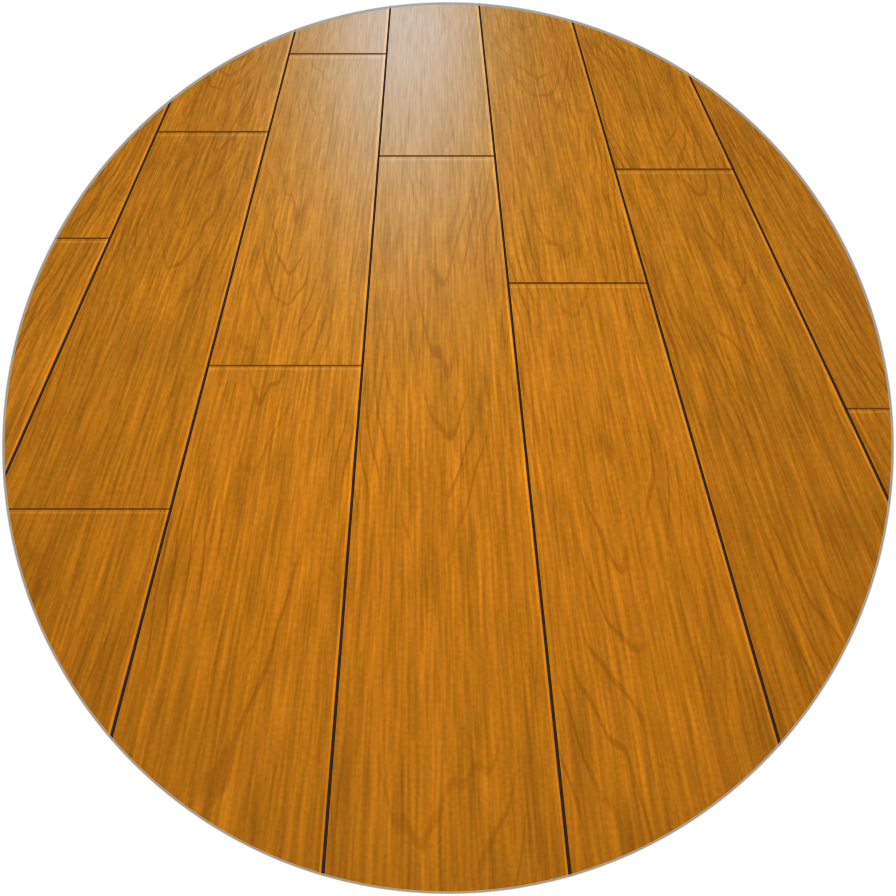
Give the GLSL for this texture, as a Shadertoy shader.

```glsl
#define VANISH vec2(0.478, 1.536)
#define PLANK_WIDTH 0.1825
#define PLANK_SHIFT 0.0134
#define DISC_RADIUS 0.4975
#define WOOD vec3(0.715, 0.435, 0.085)
#define GRAIN_DARK vec3(0.47, 0.25, 0.04)
#define SEAM_DARK vec3(0.17, 0.13, 0.11)
#define GLARE_COLOR vec3(0.83, 0.78, 0.74)
#define GRAIN_STRENGTH 0.22
#define RING_STRENGTH 0.30
#define GLARE_STRENGTH 0.88

// Heights of the end joints for each plank, left to right; -1 means none
const vec2 JOINTS[7] = vec2[7](
    vec2(0.734, -1.0), vec2(0.853, 0.432), vec2(0.940, 0.592),
    vec2(0.826, -1.0), vec2(0.684, -1.0), vec2(0.811, -1.0),
    vec2(0.544, -1.0));

vec2 hash2(vec2 cell) {
    vec3 q = fract(cell.xyx * vec3(0.1031, 0.1030, 0.0973));
    q += dot(q, q.yzx + 33.33);
    return fract((q.xx + q.yz) * q.zy);
}

float cornerSlope(vec2 cell, vec2 offset) {
    return dot(hash2(cell) * 2.0 - 1.0, offset);
}

float gradientNoise(vec2 p) {
    vec2 i = floor(p), f = p - i;
    vec2 w = f * f * f * (f * (f * 6.0 - 15.0) + 10.0);
    vec2 e = vec2(1.0, 0.0);
    return mix(mix(cornerSlope(i, f), cornerSlope(i + e, f - e), w.x),
               mix(cornerSlope(i + e.yx, f - e.yx), cornerSlope(i + 1.0, f - 1.0), w.x), w.y);
}

float lineMask(float dist, float halfWidth, float px) {
    return 1.0 - smoothstep(halfWidth - 0.6 * px, halfWidth + 0.6 * px, abs(dist));
}

// Fine streaks running along the plank
float grainStreaks(vec2 floorPos) {
    return gradientNoise(floorPos * vec2(38.0, 13.0))
         + 0.7 * gradientNoise(floorPos * vec2(70.0, 30.0) + 9.0)
         + 0.6 * gradientNoise(floorPos * vec2(9.0, 4.0) + 31.0);
}

// Nested arches of growth rings, bent by noise
float growthRings(float across, float depth, vec2 seed) {
    vec2 q = vec2(across, depth);
    float bend = across - 0.5 + 0.3 * (seed.x - 0.5);
    float field = depth * 13.0 - bend * bend * 20.0 + seed.y * 7.0
                + 1.8 * gradientNoise(q * vec2(3.0, 5.0) + seed * 40.0)
                + 0.35 * gradientNoise(q * vec2(12.0, 22.0) + seed * 70.0);
    float band = abs(fract(field) - 0.5);
    float soft = max(fwidth(field), 0.05);
    float patches = smoothstep(-0.15, 0.3, gradientNoise(q * vec2(3.0, 7.0) + seed * 90.0));
    return (1.0 - smoothstep(0.03, 0.05 + soft, band)) * patches;
}

void mainImage(out vec4 fragColor, in vec2 fragCoord) {
    vec2 p = fragCoord / iResolution.xy;
    float px = 1.0 / iResolution.y;

    // Perspective floor: u counts planks, depth runs along them
    float drop = VANISH.y - p.y;
    float slope = (p.x - VANISH.x) / drop;
    float u = (slope - PLANK_SHIFT) / PLANK_WIDTH + 0.5;
    float depth = 1.0 / drop;
    float plank = clamp(floor(u), -3.0, 3.0);
    vec2 joints = JOINTS[int(plank) + 3];
    float board = dot(step(joints, vec2(p.y)), vec2(1.0));
    vec2 seed = hash2(vec2(plank + 17.0, board + 5.0));

    // Wood with shade, streaks and rings
    float radius = length(p - 0.5);
    vec3 color = WOOD * (0.97 + 0.07 * seed.x);
    color *= 1.04 - 0.5 * radius * radius;
    color += vec3(0.02, 0.025, 0.025) * smoothstep(0.3, 0.8, p.y);
    float streaks = grainStreaks(vec2(u, depth) + seed * 20.0);
    color *= 1.0 + GRAIN_STRENGTH * streaks;
    color *= 1.0 + 0.08 * gradientNoise(p * 190.0);
    float rings = growthRings(u - plank, depth, seed);
    color = mix(color, GRAIN_DARK, RING_STRENGTH * rings);

    // Window glare from the far end, weaker on the right-hand planks
    vec2 g = (p - vec2(0.452, 1.0)) / vec2(0.13, 0.26);
    float glare = GLARE_STRENGTH * exp(-dot(g, g));
    glare *= plank > 0.5 ? 0.62 : 1.0;
    glare *= 1.0 + 0.15 * streaks;
    color = mix(color, GLARE_COLOR, clamp(glare, 0.0, 1.0));

    // End joints
    vec2 toJoint = p.y - joints;
    float nearest = abs(toJoint.x) < abs(toJoint.y) ? toJoint.x : toJoint.y;
    color = mix(color, vec3(0.33, 0.19, 0.06), 0.75 * lineMask(nearest, 0.0009, px));
    color += 0.05 * lineMask(nearest + 0.004, 0.0012, px);

    // Long seams with a lit left edge
    float seam = (u - round(u)) * PLANK_WIDTH * drop / sqrt(1.0 + slope * slope);
    float seamWidth = 0.0003 + 0.001 * drop;
    color += vec3(0.13, 0.08, 0.02) * lineMask(seam + seamWidth + 0.0018, 0.0012, px);
    color = mix(color, SEAM_DARK, 0.92 * lineMask(seam, seamWidth, px));

    // Grey rim and white surround
    float edge = radius - DISC_RADIUS;
    color = mix(color, vec3(0.65, 0.64, 0.63), 0.85 * lineMask(edge + 0.001, 0.0018, px));
    color = mix(color, vec3(1.0), smoothstep(-px, px, edge));
    fragColor = vec4(clamp(color, 0.0, 1.0), 1.0);
}
```
